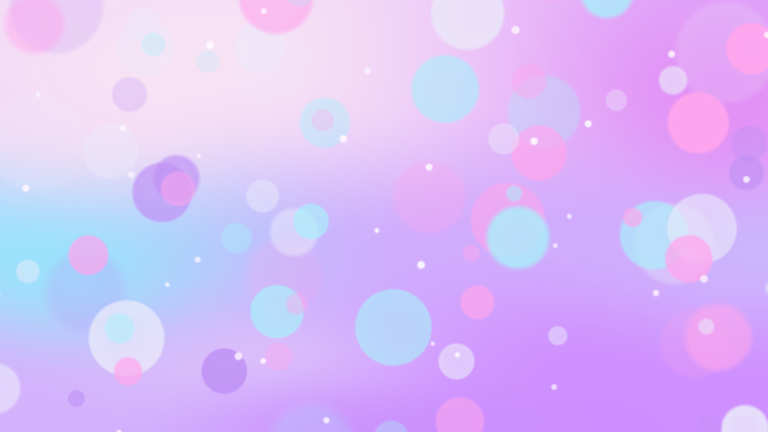
Write a WebGL 1 fragment shader that draws this background.

```glsl
precision highp float;

uniform vec2 u_resolution;

const int MAX_DISCS = 48;

float hash(float n) {
    return fract(sin(n * 12.9898 + 4.1) * 43758.547);
}

float glow(vec2 p, vec2 center, vec2 size) {
    vec2 d = (p - center) / size;
    return exp(-dot(d, d));
}

// Soft pastel sky: three horizontal bands, each shading left to right
vec3 backdrop(vec2 uv) {
    uv.y += 0.025 * sin(uv.x * 7.0 + 0.6) + 0.012 * sin(uv.x * 15.0);
    vec3 low = mix(vec3(0.83, 0.70, 0.99), vec3(0.81, 0.56, 1.0), smoothstep(0.15, 0.80, uv.x));
    vec3 middle = mix(vec3(0.66, 0.86, 0.99), vec3(0.82, 0.67, 0.99), smoothstep(0.02, 0.58, uv.x));
    vec3 high = mix(vec3(0.95, 0.85, 0.97), vec3(0.88, 0.65, 0.98), smoothstep(0.35, 0.95, uv.x));

    vec3 color = mix(low, middle, smoothstep(0.12, 0.40, uv.y));
    color = mix(color, high, smoothstep(0.42, 0.76, uv.y));

    color = mix(color, vec3(0.57, 0.90, 0.99), 0.60 * glow(uv, vec2(0.06, 0.43), vec2(0.18, 0.12)));
    color = mix(color, vec3(0.89, 0.53, 0.95), 0.70 * glow(uv, vec2(0.94, 0.80), vec2(0.18, 0.20)));
    color = mix(color, vec3(0.98, 0.91, 0.95), 0.65 * glow(uv, vec2(0.24, 0.88), vec2(0.24, 0.20)));
    color = mix(color, vec3(0.88, 0.78, 0.98), 0.60 * glow(uv, vec2(0.34, 0.17), vec2(0.18, 0.10)));
    color = mix(color, vec3(0.78, 0.54, 0.99), 0.60 * glow(uv, vec2(0.50, 0.0), vec2(0.25, 0.08)));
    return mix(color, vec3(0.78, 0.74, 0.99), 0.60 * glow(uv, vec2(1.0, 0.46), vec2(0.18, 0.12)));
}

vec3 discTint(float pick) {
    vec3 tint = vec3(1.00, 0.65, 0.93);
    tint = mix(tint, vec3(0.92, 0.92, 0.98), step(0.34, pick));
    tint = mix(tint, vec3(0.66, 0.94, 0.98), step(0.64, pick));
    return mix(tint, vec3(0.75, 0.57, 0.96), step(0.88, pick));
}

// Translucent disc, a little denser towards its rim
float discCoverage(float dist, float radius, float blur) {
    float inside = 1.0 - smoothstep(radius - blur, radius + blur, dist);
    return inside * mix(0.92, 1.0, smoothstep(0.3 * radius, radius, dist));
}

// Evenly scattered discs; x of each range is the minimum, y the maximum
vec3 addDiscs(vec3 color, vec2 p, float aspect, int count, float seed,
              vec2 radii, vec2 blurs, vec2 opacities, float whiteness) {
    for (int i = 0; i < MAX_DISCS; i++) {
        if (i >= count) break;
        float n = float(i);
        float id = n + seed * 61.0;
        vec2 spot = fract(vec2(hash(seed), hash(seed + 0.5)) + n * vec2(0.7549, 0.5698));
        spot += 0.14 * (vec2(hash(id + 0.1), hash(id + 0.2)) - 0.5);
        vec2 center = (spot * 1.06 - 0.03) * vec2(aspect, 1.0);

        float radius = mix(radii.x, radii.y, hash(id + 0.3));
        float blur = mix(blurs.x, blurs.y, pow(hash(id + 0.4), 3.0));
        float opacity = mix(opacities.x, opacities.y, hash(id + 0.6));

        // Discs pale out in the bright upper left
        opacity *= 1.0 - 0.5 * (1.0 - whiteness) * glow(spot, vec2(0.2, 0.85), vec2(0.32, 0.28));

        // Golden-ratio steps keep the shares of the tints even
        vec3 tint = discTint(fract(n * 0.618 + seed * 0.37));
        tint = mix(tint, vec3(1.0, 0.98, 1.0), whiteness);
        color = mix(color, tint, opacity * discCoverage(distance(p, center), radius, blur));
    }
    return color;
}

void main() {
    vec2 uv = gl_FragCoord.xy / u_resolution;
    float aspect = u_resolution.x / u_resolution.y;
    vec2 p = uv * vec2(aspect, 1.0);
    float edge = max(0.0036, 0.75 / u_resolution.y);

    vec3 color = backdrop(uv);

    // Faint large discs, then clearer medium and small ones
    color = addDiscs(color, p, aspect, 11, 1.0, vec2(0.08, 0.13),
                     vec2(edge * 2.0, 0.025), vec2(0.18, 0.38), 0.0);
    color = addDiscs(color, p, aspect, 29, 2.0, vec2(0.045, 0.090),
                     vec2(edge, 0.012), vec2(0.55, 0.92), 0.0);
    color = addDiscs(color, p, aspect, 34, 3.0, vec2(0.015, 0.042),
                     vec2(edge, 0.006), vec2(0.35, 0.75), 0.0);

    // Bright sparkles
    color = addDiscs(color, p, aspect, 36, 4.0, vec2(0.004, 0.009),
                     vec2(edge, edge), vec2(0.75, 1.0), 0.95);

    gl_FragColor = vec4(color, 1.0);
}
```
